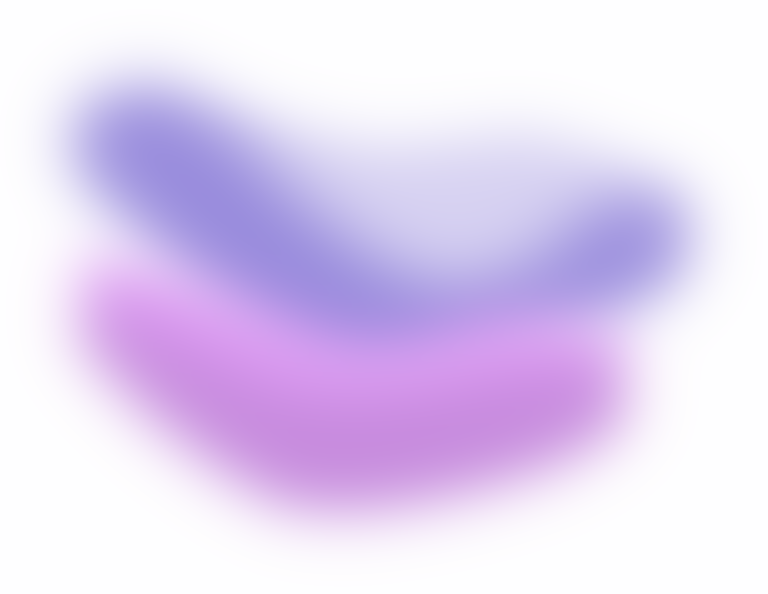
Write a WebGL 2 fragment shader that draws this background.

```glsl
#version 300 es
precision highp float;
// Soft violet and orchid clouds on a near-white ground.
// Each cloud is the region between two profile curves, blurred by a Gaussian:
// analytically along y, and by summing weighted columns along x.

uniform vec2 u_resolution;
out vec4 fragColor;

// Lengths are in canvas heights
const int KNOTS = 9;
const int COLUMNS = 40;
const float COOL_BLUR = 0.054;
const float PALE_BLUR = 0.048;
const float WARM_BLUR = 0.049;
const vec2 COOL_SPAN = vec2(0.135, 1.145);
const vec2 WARM_SPAN = vec2(0.135, 1.052);

const vec3 GROUND = vec3(0.997, 0.996, 0.999);
const vec3 LAVENDER = vec3(0.842, 0.822, 0.947);
const vec3 VIOLET = vec3(0.590, 0.540, 0.862);
const vec3 ORCHID = vec3(0.862, 0.602, 0.950);
const vec3 DEEP_ORCHID = vec3(0.775, 0.540, 0.865);

// Profile heights at equal steps across each span
const float PALE_TOP[KNOTS] = float[](0.790, 0.823, 0.806, 0.778, 0.753, 0.764, 0.778, 0.739, 0.655);
const float VIOLET_TOP[KNOTS] = float[](0.823, 0.857, 0.781, 0.655, 0.559, 0.512, 0.554, 0.663, 0.672);
const float COOL_BASE[KNOTS] = float[](0.722, 0.599, 0.478, 0.377, 0.352, 0.386, 0.436, 0.478, 0.545);
const float ORCHID_TOP[KNOTS] = float[](0.566, 0.549, 0.512, 0.465, 0.424, 0.431, 0.465, 0.465, 0.428);
const float DEEP_TOP[KNOTS] = float[](0.495, 0.444, 0.386, 0.335, 0.323, 0.335, 0.357, 0.377, 0.386);
const float WARM_BASE[KNOTS] = float[](0.419, 0.301, 0.212, 0.145, 0.138, 0.153, 0.180, 0.217, 0.285);

// Approximate cumulative normal distribution
float blurredStep(float z) {
    z = clamp(z, -4.0, 4.0);
    return 1.0 / (1.0 + exp(-z * (1.6 + 0.07 * z * z)));
}

float profile(float heights[KNOTS], float t) {
    float knot = t * float(KNOTS - 1);
    int i = min(int(knot), KNOTS - 2);
    return mix(heights[i], heights[i + 1], knot - float(i));
}

// Gaussian-blurred coverage of the region between two profiles
float cloud(vec2 p, vec2 span, float top[KNOTS], float base[KNOTS], float blur) {
    float stride = (span.y - span.x) / float(COLUMNS);
    float sum = 0.0;
    for (int i = 0; i < COLUMNS; i++) {
        float t = (float(i) + 0.5) / float(COLUMNS);
        float dx = (p.x - mix(span.x, span.y, t)) / blur;
        float inside = blurredStep((profile(top, t) - p.y) / blur)
                     - blurredStep((profile(base, t) - p.y) / blur);
        sum += exp(-0.5 * dx * dx) * inside;
    }
    return clamp(sum * stride / (blur * 2.5066), 0.0, 1.0);
}

void main() {
    vec2 p = gl_FragCoord.xy / u_resolution.y;

    // Cool upper clouds
    float pale = cloud(p, COOL_SPAN, PALE_TOP, COOL_BASE, PALE_BLUR);
    float violet = cloud(p, COOL_SPAN, VIOLET_TOP, COOL_BASE, COOL_BLUR);
    vec3 color = mix(GROUND, LAVENDER, pale);
    color = mix(color, VIOLET, violet);

    // Warm lower cloud, deepening below its bright rim
    float warm = cloud(p, WARM_SPAN, ORCHID_TOP, WARM_BASE, WARM_BLUR);
    float deep = cloud(p, WARM_SPAN, DEEP_TOP, WARM_BASE, WARM_BLUR);
    float depth = clamp(deep / max(warm, 0.0001), 0.0, 1.0);
    color = mix(color, mix(ORCHID, DEEP_ORCHID, depth), warm);

    fragColor = vec4(color, 1.0);
}
```
